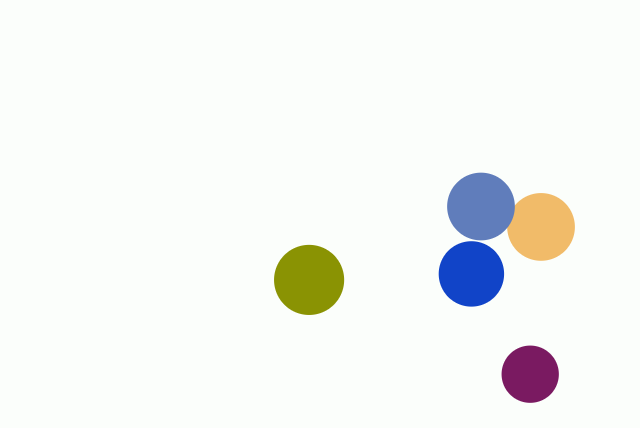
Give the GLSL for this background, as a WebGL 2 fragment shader.

```glsl
#version 300 es
precision highp float;

uniform vec2 u_resolution;
out vec4 fragColor;

const vec3 PAPER = vec3(0.986, 0.995, 0.984);
const int DISC_COUNT = 5;

// Discs from back to front: centre x, centre y, radius, in canvas heights
const vec3 DISCS[DISC_COUNT] = vec3[](
    vec3(1.2641, 0.4698, 0.0791),
    vec3(1.1238, 0.5175, 0.0791),
    vec3(1.1014, 0.3600, 0.0764),
    vec3(0.7222, 0.3460, 0.0819),
    vec3(1.2388, 0.1257, 0.0669)
);

const vec3 DISC_COLORS[DISC_COUNT] = vec3[](
    vec3(0.945, 0.735, 0.410), // apricot
    vec3(0.375, 0.490, 0.735), // periwinkle
    vec3(0.065, 0.265, 0.785), // cobalt
    vec3(0.540, 0.575, 0.010), // olive
    vec3(0.480, 0.100, 0.380)  // plum
);

float discDistance(vec2 point, vec3 disc) {
    return length(point - disc.xy) - disc.z;
}

// Coverage of a shape, with an edge one pixel wide
float coverage(float signedDistance, float pixelSize) {
    return clamp(0.5 - signedDistance / pixelSize, 0.0, 1.0);
}

void main() {
    float pixelSize = 1.0 / u_resolution.y;
    vec2 point = gl_FragCoord.xy * pixelSize;

    // Paint the discs over the paper, back to front
    vec3 color = PAPER;
    for (int i = 0; i < DISC_COUNT; i++) {
        float mask = coverage(discDistance(point, DISCS[i]), pixelSize);
        color = mix(color, DISC_COLORS[i], mask);
    }

    fragColor = vec4(color, 1.0);
}
```
